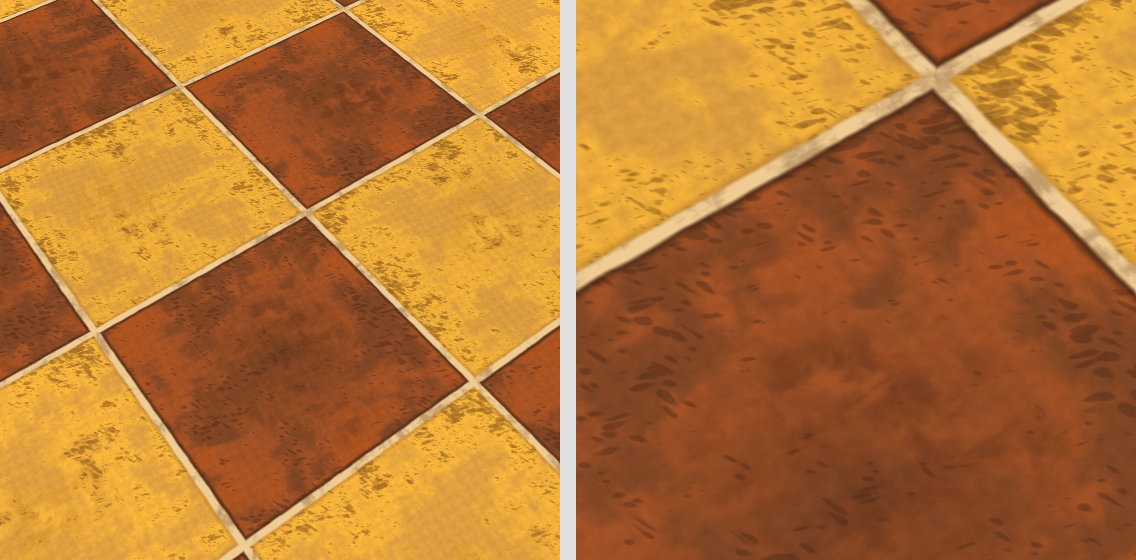
Left, the full canvas; right, a detail of the centre.
Give the GLSL for this texture, as a three.js fragment shader.

```glsl
varying vec2 vUv;

const vec3 GOLD = vec3(0.96, 0.70, 0.23);
const vec3 OCHRE = vec3(0.87, 0.62, 0.25);
const vec3 HONEY_STAIN = vec3(0.72, 0.46, 0.17);
const vec3 FLECK_BROWN = vec3(0.53, 0.33, 0.11);
const vec3 TERRACOTTA = vec3(0.64, 0.32, 0.15);
const vec3 UMBER = vec3(0.50, 0.27, 0.14);
const vec3 RUST = vec3(0.70, 0.33, 0.11);
const vec3 SOOT = vec3(0.27, 0.15, 0.09);
const vec3 CREAM = vec3(0.94, 0.80, 0.58);
const vec3 TAN = vec3(0.68, 0.53, 0.35);

const float GROUT_HALF_WIDTH = 0.013;
const float SOFTNESS = 0.005;

vec2 hash2(vec2 p) {
  vec2 k = vec2(dot(p, vec2(127.1, 311.7)), dot(p, vec2(269.5, 183.3)));
  return fract(sin(k) * 43758.5);
}

// Distance to the nearest scattered point
float cellular(vec2 p) {
  vec2 cell = floor(p);
  float nearest = 2.0;
  for (int y = -1; y <= 1; y++) {
    for (int x = -1; x <= 1; x++) {
      vec2 neighbour = cell + vec2(float(x), float(y));
      nearest = min(nearest, length(neighbour + hash2(neighbour) - p));
    }
  }
  return nearest;
}

// Rotated, bent sine octaves, roughly -1 to 1
float layeredSines(vec2 p) {
  mat2 turn = mat2(0.8, 0.6, -0.6, 0.8);
  float sum = 0.0;
  float weight = 0.55;
  for (int i = 0; i < 5; i++) {
    p = turn * p * 1.7 + 1.3;
    p += 0.45 * sin(p.yx * 1.1);
    sum += weight * sin(p.x) * sin(p.y);
    weight *= 0.62;
  }
  return sum;
}

// Canvas point (y down) to floor units, one tile per unit
vec2 floorFromCanvas(vec2 p, vec2 corner, vec2 axisU, vec2 axisV, vec2 tilt) {
  vec2 a = axisU - tilt.x * p;
  vec2 b = axisV - tilt.y * p;
  vec2 q = p - corner;
  return vec2(q.x * b.y - q.y * b.x, a.x * q.y - a.y * q.x) / (a.x * b.y - a.y * b.x);
}

// Ragged pits, longer along one diagonal of the tile
float flecks(vec2 p, float scale, float cover) {
  vec2 stretched = vec2(p.x - p.y, 1.9 * (p.x + p.y)) * scale;
  stretched += 0.35 * sin(stretched.yx * 2.3);
  return smoothstep(0.0, 0.22, cover - cellular(stretched));
}

// Soft stain around a shifted tile centre
float smudge(vec2 local, vec2 shift, float radius, float cloud) {
  float d = length(local - 0.5 - shift) - 0.22 * cloud;
  return 1.0 - smoothstep(0.0, radius, d);
}

vec3 lightTile(vec2 p, float stain, float rim, float cloud, float mottle) {
  vec3 color = mix(OCHRE, GOLD, smoothstep(-0.35, 0.3, cloud + 0.4 * mottle + 0.3 * rim));
  color = mix(color, HONEY_STAIN, 0.45 * stain * smoothstep(-0.5, 0.5, mottle));
  float cover = 0.02 + 0.24 * rim + 0.35 * cloud + 0.3 * mottle;
  color = mix(color, FLECK_BROWN, 0.5 * flecks(p, 15.0, cover));
  return mix(color, FLECK_BROWN, 0.35 * flecks(p + 7.0, 30.0, cover));
}

vec3 darkTile(vec2 p, float stain, float rim, float cloud, float mottle) {
  vec3 color = mix(UMBER, TERRACOTTA, smoothstep(-0.55, 0.3, cloud + 0.5 * mottle));
  color = mix(color, RUST, 0.6 * rim * smoothstep(-0.1, 0.5, cloud));
  color = mix(color, SOOT, 0.5 * stain * smoothstep(-0.9, 0.6, mottle));
  float cover = 0.12 + 0.12 * rim - 0.3 * cloud + 0.3 * mottle;
  return mix(color, SOOT, 0.4 * flecks(p, 17.0, cover));
}

void main() {
  vec2 canvas = vec2(vUv.x, 1.0 - vUv.y);
  vec2 p = floorFromCanvas(canvas, vec2(0.547, 0.380), vec2(0.178, 0.204),
                           vec2(-0.394, 0.155), vec2(-0.144, -0.098));
  vec2 tile = floor(p);
  vec2 local = p - tile;
  vec2 seed = hash2(tile + 3.7);
  vec2 surface = local + 9.0 * seed;

  // Wear shared by both glazes
  float cloud = layeredSines(surface * 5.0);
  float mottle = layeredSines(surface * 21.0);
  float grain = layeredSines(surface * 70.0);
  vec2 inset = 0.5 - abs(local - 0.5);
  float edge = min(inset.x, inset.y) + 0.002 * mottle;
  float rim = 1.0 - smoothstep(0.02, 0.3, edge);
  float stain = smudge(local, 0.24 * (seed - 0.5), 0.36, cloud);

  // Checkered tiles
  float isLight = mod(tile.x + tile.y, 2.0);
  vec3 color = isLight > 0.5 ? lightTile(surface, stain, rim, cloud, mottle)
                             : darkTile(surface, stain, rim, cloud, mottle);
  color *= 1.0 + 0.06 * (seed.x - 0.5) + 0.05 * grain;

  // Shaded tile borders
  float border = 1.0 - smoothstep(GROUT_HALF_WIDTH, GROUT_HALF_WIDTH + 0.018, edge);
  float borderStrength = mix(0.85, 0.4, isLight) * (0.8 + 0.3 * cloud);
  color = mix(color, mix(SOOT * 0.7, FLECK_BROWN, isLight), border * borderStrength);

  // Grout
  float groutWear = smoothstep(-0.1, 0.8, layeredSines(p * 13.0) + 0.3 * grain);
  float grout = 1.0 - smoothstep(GROUT_HALF_WIDTH - SOFTNESS, GROUT_HALF_WIDTH + SOFTNESS, edge);
  color = mix(color, mix(CREAM, TAN, 0.7 * groutWear), grout);

  gl_FragColor = vec4(color, 1.0);
}
```
